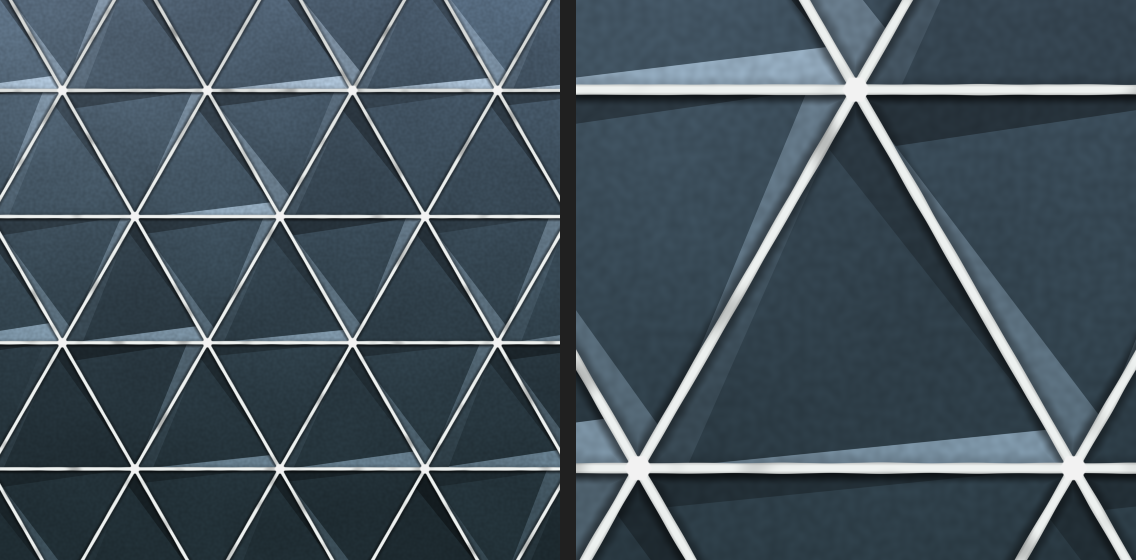
Left: the whole. Right: its middle third, enlarged.
This pattern is drawn by a Shadertoy shader. Its source:

```glsl
float hash(vec3 p) {
    p = fract(p * vec3(0.1031, 0.1137, 0.0973));
    p += dot(p, p.yzx + 33.33);
    return fract((p.x + p.y) * p.z);
}

vec2 gradient(vec2 cell) {
    float angle = 6.2832 * hash(vec3(cell + 40.0, 7.0));
    return vec2(cos(angle), sin(angle));
}

float gradientNoise(vec2 p) {
    vec2 i = floor(p), f = p - i;
    vec2 w = f * f * f * (f * (f * 6.0 - 15.0) + 10.0);
    float low = mix(dot(gradient(i), f),
                    dot(gradient(i + vec2(1, 0)), f - vec2(1, 0)), w.x);
    float high = mix(dot(gradient(i + vec2(0, 1)), f - vec2(0, 1)),
                     dot(gradient(i + 1.0), f - 1.0), w.x);
    return mix(low, high, w.y);
}

void mainImage(out vec4 fragColor, in vec2 fragCoord) {
    vec2 uv = fragCoord / iResolution.y;
    float pixel = 1.0 / iResolution.y;
    float height = 0.2253;

    // Skewed lattice: each cell holds one upright and one inverted triangle
    vec2 p = uv - vec2(0.5, 0.6133);
    vec2 lattice = vec2(p.x / 0.2591 - 0.5 * p.y / height, p.y / height);
    vec2 cell = floor(lattice), f = lattice - cell;
    bool upright = f.x + f.y < 1.0;
    if (!upright) f = 1.0 - f;
    vec3 edges = vec3(f.y, 1.0 - f.x - f.y, f.x);
    vec3 tileId = vec3(cell + 20.0, upright ? 3.0 : 11.0);

    // Glazed face, lighter and bluer towards the top
    vec3 face = mix(vec3(0.125, 0.18, 0.205), vec3(0.31, 0.385, 0.46), pow(uv.y, 1.5));
    face += 0.045 * smoothstep(0.7, 0.0, length(uv - vec2(0.1, 1.0)));
    face *= 0.9 + 0.2 * hash(tileId);
    vec3 sky = mix(vec3(0.55, 0.68, 0.77), vec3(0.79, 0.87, 0.95), uv.y);
    vec3 color = face;

    // Pinwheel of bevels: each starts thin at one corner and widens to the next
    vec3 tones = upright ? vec3(0.8, -0.36, 0.13) : vec3(-0.36, 0.42, 0.4);
    for (int i = 0; i < 3; i++) {
        float seed = hash(tileId + float(i + 1) * 5.3);
        float along = edges[(i + 2) % 3];
        float slope = 0.11 + 0.09 * hash(tileId + float(i) * 3.7 + 9.0);
        float start = 0.04 + 0.22 * pow(hash(tileId + float(i) * 2.9 + 17.0), 3.0);
        float inside = slope * (along - start) - edges[i];
        float bevel = smoothstep(-0.7, 0.7, inside * height / pixel);
        float tone = tones[i];
        float strength = tone > 0.0 ? smoothstep(0.32, 0.46, seed) : 0.55 + 0.45 * seed;
        tone *= tone > 0.0 ? mix(0.6, 1.0, uv.y) * (0.85 + 0.25 * along) : 1.0;
        vec3 lit = tone > 0.0 ? mix(face, sky, tone) : face * (1.0 + tone);
        color = mix(color, lit, bevel * strength);
    }

    // Leathery surface grain and broad cloudiness
    float grain = gradientNoise(uv * 170.0) + 0.6 * gradientNoise(uv * 85.0 + 9.0);
    color *= 1.0 + 0.09 * grain + 0.08 * gradientNoise(uv * 9.0);

    // Contact shadow beside the joints
    vec3 shade = (1.0 - smoothstep(0.003, 0.0105, edges * height))
               * (upright ? vec3(0.12, 0.5, 0.38) : vec3(0.6, 0.3, 0.42));
    color *= 1.0 - max(shade.x, max(shade.y, shade.z));

    // Pale grout with uneven edges and faint grime
    float edge = min(edges.x, min(edges.y, edges.z)) * height;
    float width = 0.0031 + 0.0006 * gradientNoise(uv * 34.0);
    float joint = 1.0 - smoothstep(width - 0.7 * pixel, width + 0.7 * pixel, edge);
    float grime = smoothstep(0.05, 0.55, gradientNoise(uv * 26.0 + 4.0));
    vec3 grout = vec3(0.93, 0.945, 0.94) * (1.0 - 0.25 * grime - 0.1 * smoothstep(0.6, 1.0, uv.y));
    grout *= 1.0 - 0.15 * smoothstep(0.0012, 0.0032, edge);
    color = mix(color, grout, joint);

    // Bright grout node at each lattice corner
    float corner = (1.0 - max(edges.x, max(edges.y, edges.z))) * height;
    color = mix(color, vec3(0.95), 1.0 - smoothstep(0.0065, 0.0065 + 2.0 * pixel, corner));

    fragColor = vec4(clamp(color, 0.0, 1.0), 1.0);
}
```
